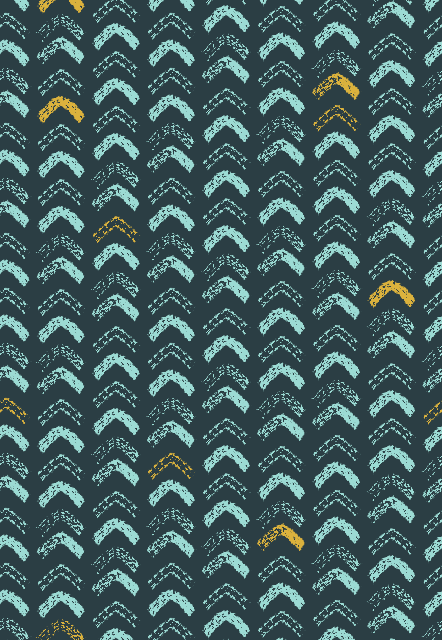
Give the GLSL for this pattern, as a WebGL 1 fragment shader.

```glsl
precision highp float;
// Columns of worn, block-printed chevrons in mint on dark slate, with a few in gold.

uniform vec2 u_resolution;

const float COLUMNS = 8.02;       // column pitches across the canvas
const float ROW_PITCH = 0.499;    // in column pitches
const float FIRST_CENTRE = 0.108;
const float NO_GOLD = 0.5;        // never equals a whole row number

const vec3 SLATE = vec3(0.168, 0.245, 0.267);
const vec3 MINT = vec3(0.61, 0.86, 0.83);
const vec3 GOLD = vec3(0.86, 0.70, 0.24);

vec2 gradientAt(vec2 cell) {
  float h = fract(sin(dot(cell, vec2(127.1, 311.7))) * 43758.5);
  return vec2(cos(6.2832 * h), sin(6.2832 * h));
}

float gradientNoise(vec2 p) {
  vec2 i = floor(p), f = fract(p);
  vec2 u = f * f * f * (f * (f * 6.0 - 15.0) + 10.0);
  vec2 e = vec2(1.0, 0.0);
  float low = mix(dot(gradientAt(i), f), dot(gradientAt(i + e), f - e), u.x);
  float high = mix(dot(gradientAt(i + e.yx), f - e.yx), dot(gradientAt(i + 1.0), f - 1.0), u.x);
  return mix(low, high, u.y);
}

// Picks one of eight values by column number.
float byColumn(float column, vec4 a, vec4 b) {
  vec4 index = vec4(0.0, 1.0, 2.0, 3.0);
  return dot(a, vec4(equal(index, vec4(column))))
       + dot(b, vec4(equal(index, vec4(column - 4.0))));
}

// Stamp order down a column: 0 solid, 1 faint, 2 half-worn, 3 outline.
float stampKind(float row) {
  float m = mod(row, 10.0);
  bool shortRun = row < 0.0 ? row >= -4.0 : m >= 8.0;
  if (shortRun) return 3.0 * mod(row, 2.0);
  return mod(row < 0.0 ? row : m, 4.0);
}

bool isGold(float column, float row) {
  float first = byColumn(column, vec4(13.0, -4.0, 3.0, 13.0), vec4(NO_GOLD, 16.0, -6.0, 4.0));
  float second = byColumn(column, vec4(NO_GOLD, 15.0, NO_GOLD, NO_GOLD),
                          vec4(NO_GOLD, NO_GOLD, -5.0, NO_GOLD));
  return abs(row - first) < 0.1 || mod(row - second + 0.1, 23.0) < 0.2;
}

// Distance to a bent chevron (x) and position across its band, -1 to 1 (y).
vec2 chevron(vec2 p, float bend, float halfWidth) {
  float x = sqrt(p.x * p.x + 0.0009);
  float spine = 0.085 + mix(0.86, 0.3, bend) * x + 1.6 * bend * x * x;
  float slope = mix(0.86, 0.3, bend) + 3.2 * bend * x;
  float across = (p.y - spine) / sqrt(1.0 + slope * slope);
  float cap = 0.82 * x + 0.57 * p.y - 0.55;
  return vec2(max(abs(across) - halfWidth, cap), across / halfWidth);
}

// How much ink survives at a point of the stamp.
float inkLevel(float kind, float x, float across) {
  float right = smoothstep(-0.15, 0.25, x);
  float rim = smoothstep(0.4, 0.9, abs(across));
  if (kind < 0.5) return mix(0.68, 0.83, right);
  if (kind < 1.5) return mix(0.28, 0.47, right);
  if (kind < 2.5) return mix(0.44, 0.84, right) + 0.08 * rim;
  return 0.17 + 0.53 * rim + 0.12 * smoothstep(0.25, 0.38, -x);
}

float stamp(vec2 p, float kind, float pixel) {
  vec2 seed = vec2(37.0, 19.0) * (kind + 1.0);
  float coarse = gradientNoise(p * 13.0 + seed);
  float fine = gradientNoise(p * 31.0 + seed.yx);
  float bend = kind < 0.5 ? 0.9 : (kind < 2.5 ? 0.55 : 0.3);
  float halfWidth = kind > 2.5 ? 0.074 : 0.086;
  vec2 band = chevron(p, bend, halfWidth);
  float edge = band.x + 0.028 * coarse + 0.026 * fine;
  float shape = 1.0 - smoothstep(-0.7 * pixel, 0.7 * pixel, edge);
  // Streaky grain wears holes into the print.
  float streak = gradientNoise(vec2(p.x * 18.0, band.y * 3.2) + seed * 1.7);
  float grain = 0.5 + 0.75 * streak + 0.35 * coarse + 0.5 * fine;
  float softness = 0.02 + 4.0 * pixel;
  return shape * smoothstep(-softness, softness, inkLevel(kind, p.x, band.y) - grain);
}

void main() {
  float pixel = COLUMNS / u_resolution.x;
  vec2 p = vec2(gl_FragCoord.x, u_resolution.y - gl_FragCoord.y) * pixel;

  float x = p.x - FIRST_CENTRE;
  float columnIndex = floor(x + 0.5);
  float column = mod(columnIndex, 8.0);
  float start = byColumn(column, vec4(1.45, 7.5, 4.85, 3.45), vec4(8.2, 3.2, 8.8, 6.2));
  float rowPosition = p.y / ROW_PITCH - start;

  // Neighbouring rows can overlap, so print three of them.
  vec3 color = SLATE;
  for (int i = -1; i <= 1; i++) {
    float row = floor(rowPosition) + float(i);
    float kind = stampKind(row);
    float lift = abs(kind - 2.0) < 0.5 ? 0.15 : 0.0;
    vec2 local = vec2(x - columnIndex, (rowPosition - row + lift) * ROW_PITCH);
    color = mix(color, isGold(column, row) ? GOLD : MINT, stamp(local, kind, pixel));
  }
  gl_FragColor = vec4(color, 1.0);
}
```
